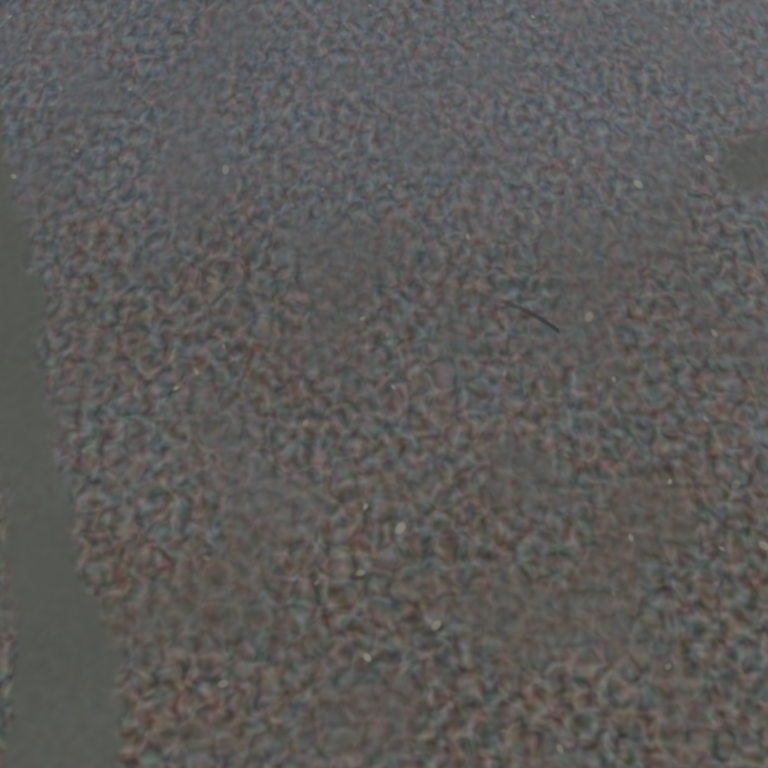
This texture is drawn by a Shadertoy shader. Its source:

```glsl
// Worn gravelly ground seen at a slant: soft dark and pale grains that shrink
// with distance, warm nearby and cool far off, with a bare strip on the left.
// Built from warped gradient noise, a scattered pebble grid and one thin twig.

const vec3 NEAR_GROUND = vec3(0.357, 0.343, 0.325);
const vec3 FAR_GROUND  = vec3(0.364, 0.368, 0.380);
const vec3 BARE_SOIL   = vec3(0.335, 0.342, 0.322);
const vec3 PEBBLE      = vec3(0.580, 0.570, 0.510);
const vec3 TWIG        = vec3(0.210, 0.210, 0.230);
const vec3 WARM_TINT   = vec3(0.060, -0.014, -0.040);
const vec3 GREEN_TINT  = vec3(-0.020, 0.024, -0.018);

const float HORIZON        = 2.5;   // height where the ground would vanish
const float GRAIN_FREQ     = 56.0;  // grains across the lower edge
const float GRAIN_CONTRAST = 0.152;
const float PEBBLE_FREQ    = 18.0;
const float PEBBLE_SHARE   = 0.10;

vec3 hash3(vec2 p) {
    vec3 q = fract(p.xyx * vec3(0.1031, 0.1030, 0.0973));
    q += dot(q, q.yxz + 33.33);
    return fract((q.xxy + q.yzz) * q.zyx);
}

vec2 gradient(vec2 cell) {
    float angle = 6.2832 * hash3(cell + 71.0).x;
    return vec2(cos(angle), sin(angle));
}

float gradientNoise(vec2 p) {
    vec2 i = floor(p), f = fract(p);
    vec2 u = f * f * f * (f * (f * 6.0 - 15.0) + 10.0);
    float a = dot(gradient(i), f);
    float b = dot(gradient(i + vec2(1, 0)), f - vec2(1, 0));
    float c = dot(gradient(i + vec2(0, 1)), f - vec2(0, 1));
    float d = dot(gradient(i + vec2(1, 1)), f - vec2(1, 1));
    return mix(mix(a, b, u.x), mix(c, d, u.x), u.y);
}

// Maps the canvas to the ground so that grains shrink evenly upwards.
vec2 groundPlane(vec2 uv) {
    float depth = 1.0 - uv.y / HORIZON;
    return vec2((uv.x - 0.5) / depth, -HORIZON * log(depth));
}

// Grain height: two octaves, bent a little into irregular chips.
float grains(vec2 g) {
    vec2 p = g * GRAIN_FREQ;
    p += 0.45 * vec2(gradientNoise(p * 0.6 + 13.0), gradientNoise(p * 0.6 + 47.0));
    return gradientNoise(p) + 0.5 * gradientNoise(p * 1.8 + 29.0);
}

// Bare soil: a strip along the left that widens downwards, and a far patch.
float bareSoil(vec2 uv) {
    float wobble = 0.035 * gradientNoise(uv * 9.0 + 5.0)
                 + 0.018 * gradientNoise(uv * 30.0);
    float rightEdge = 0.165 - 0.2 * uv.y + wobble;
    float leftEdge = 0.03 - 0.16 * abs(uv.y - 0.17) + wobble;
    float strip = smoothstep(-0.012, 0.012, rightEdge - uv.x)
                * smoothstep(-0.010, 0.010, uv.x - leftEdge);
    float patchDist = length((uv - vec2(0.99, 0.785)) * vec2(1.0, 1.7)) - wobble;
    return max(strip, 0.8 * (1.0 - smoothstep(0.03, 0.09, patchDist)));
}

// Sparse pale stones, one candidate in each cell.
float pebbles(vec2 g, float blur) {
    vec2 p = g * PEBBLE_FREQ, cell = floor(p);
    float cover = 0.0;
    for (int y = -1; y <= 1; y++)
    for (int x = -1; x <= 1; x++) {
        vec2 id = cell + vec2(x, y);
        vec3 place = hash3(id + 7.0), kind = hash3(id + 137.0);
        vec2 d = p - id - place.xy;
        float tilt = 6.2832 * place.z;
        d = mat2(cos(tilt), sin(tilt), -sin(tilt), cos(tilt)) * d;
        float radius = mix(0.06, 0.15, kind.y * kind.y);
        float dist = length(d * vec2(0.85, 1.25)) - radius;
        float stone = 1.0 - smoothstep(-blur, blur, dist);
        cover = max(cover, stone * step(kind.x, PEBBLE_SHARE) * mix(0.35, 1.0, kind.z));
    }
    return cover;
}

// A short curved twig that darkens towards its lower end.
float twig(vec2 uv) {
    float t = (uv.x - 0.642) / 0.088;
    float curve = 0.611 - 0.022 * t - 0.022 * t * t;
    float body = 1.0 - smoothstep(0.001, 0.0045, abs(uv.y - curve) * 0.9);
    float ends = smoothstep(0.0, 0.15, t) * (1.0 - smoothstep(0.95, 1.02, t));
    return body * ends * mix(0.3, 0.85, clamp(t, 0.0, 1.0));
}

void mainImage(out vec4 fragColor, in vec2 fragCoord) {
    vec2 uv = fragCoord / iResolution.xy;
    vec2 ground = groundPlane(uv);
    float bare = bareSoil(uv);

    // Broad tone: distance, light from the upper right, worn patches.
    float broad = gradientNoise(uv * 4.0 + 21.0) + 0.5 * gradientNoise(uv * 9.0 + 3.0);
    float distanceMix = smoothstep(0.2, 0.95, uv.y + 0.2 * broad);
    vec3 color = mix(NEAR_GROUND, FAR_GROUND, distanceMix);
    color += 0.018 * broad + 0.03 * smoothstep(1.2, 2.0, uv.x + uv.y);
    color = mix(color, BARE_SOIL + 0.02 * broad, bare);

    // Grains fade with distance, in worn patches and on bare soil.
    float worn = smoothstep(-0.35, 0.1, gradientNoise(ground * 7.0 + 60.0));
    float strength = mix(1.1, 0.75, uv.y) * mix(0.55, 1.0, worn) * mix(1.0, 0.12, bare);
    color += GRAIN_CONTRAST * strength * grains(ground);

    // Slight red, violet and green casts on groups of grains.
    float warmth = gradientNoise(ground * 38.0 + 90.0) + 0.4 * gradientNoise(ground * 9.0);
    float greenness = gradientNoise(ground * 45.0 + 150.0);
    color += strength * (WARM_TINT * warmth + GREEN_TINT * greenness);

    color = mix(color, PEBBLE, 0.75 * pebbles(ground, 0.05) * (1.0 - 0.8 * bare));
    color = mix(color, TWIG, twig(uv));
    fragColor = vec4(clamp(color, 0.0, 1.0), 1.0);
}
```
